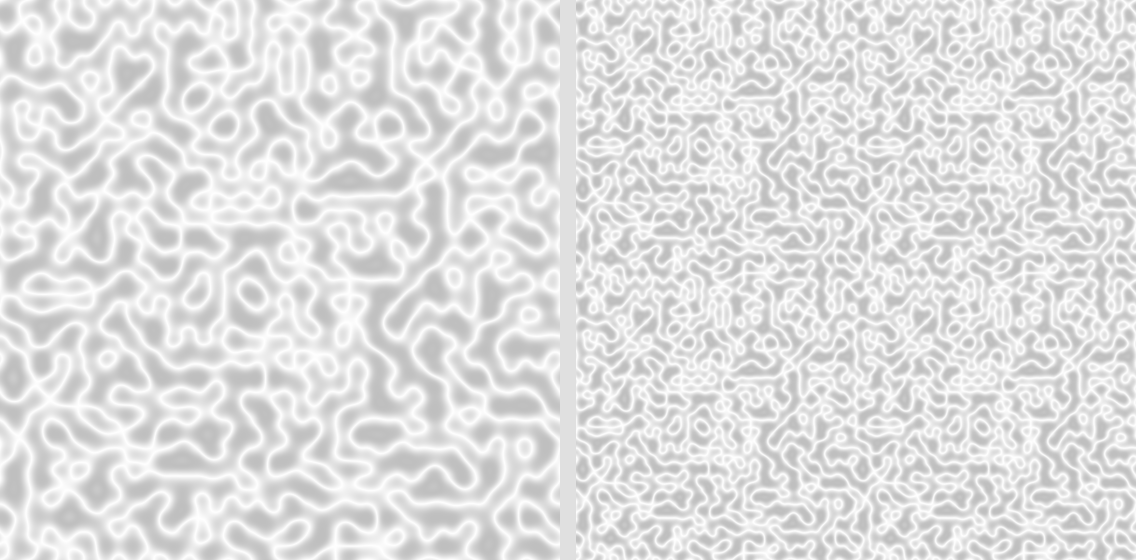
Left, the tile; right, the same tile 2 across and 2 down.
This texture is drawn by a Shadertoy shader. Its source:

```glsl
// Pale ridged noise: thin white creases wind between soft grey pools.
// Wrapping gradient noise is passed through a folded sine wave, so every
// zero crossing becomes a sharp bright line and each peak levels off to grey.

#define CELLS 20          // noise cells across the canvas, whole so it tiles
#define FOLD 3.3          // phase per unit of noise, sets the share of grey
#define CREASE_COLOR vec3(1.0)
#define POOL_COLOR vec3(0.75)
#define SEED 17u
#define TAU 6.2831853

// Integer hash of a lattice point, from 0 to 1
float hash(ivec2 point) {
    uvec2 q = uvec2(point) + SEED;
    uint h = q.x * 1597334677u ^ q.y * 3812015801u;
    h = (h ^ (h >> 16)) * 2246822519u;
    h = (h ^ (h >> 13)) * 3266489917u;
    h ^= h >> 16;
    return float(h >> 8) / 16777216.0;
}

// Slope contributed by one lattice corner, wrapped at the canvas edge
float cornerSlope(ivec2 cell, ivec2 corner, vec2 local) {
    ivec2 wrapped = (cell + corner + CELLS) % CELLS;
    float angle = TAU * hash(wrapped);
    return dot(vec2(cos(angle), sin(angle)), local - vec2(corner));
}

// Periodic gradient noise with a quintic blend
float gradientNoise(vec2 p) {
    ivec2 cell = ivec2(floor(p));
    vec2 f = fract(p);
    vec2 blend = f * f * f * (f * (f * 6.0 - 15.0) + 10.0);
    float low = mix(cornerSlope(cell, ivec2(0, 0), f),
                    cornerSlope(cell, ivec2(1, 0), f), blend.x);
    float high = mix(cornerSlope(cell, ivec2(0, 1), f),
                     cornerSlope(cell, ivec2(1, 1), f), blend.x);
    return mix(low, high, blend.y);
}

void mainImage(out vec4 fragColor, in vec2 fragCoord) {
    vec2 uv = fragCoord / iResolution.xy;
    float phase = FOLD * gradientNoise(uv * float(CELLS));

    // Fold the wave, rounding the crease by a fraction of a pixel
    float wave = sin(phase);
    float softness = 0.25 * fwidth(phase);
    float depth = min(sqrt(wave * wave + softness * softness), 1.0);

    fragColor = vec4(mix(CREASE_COLOR, POOL_COLOR, depth), 1.0);
}
```
